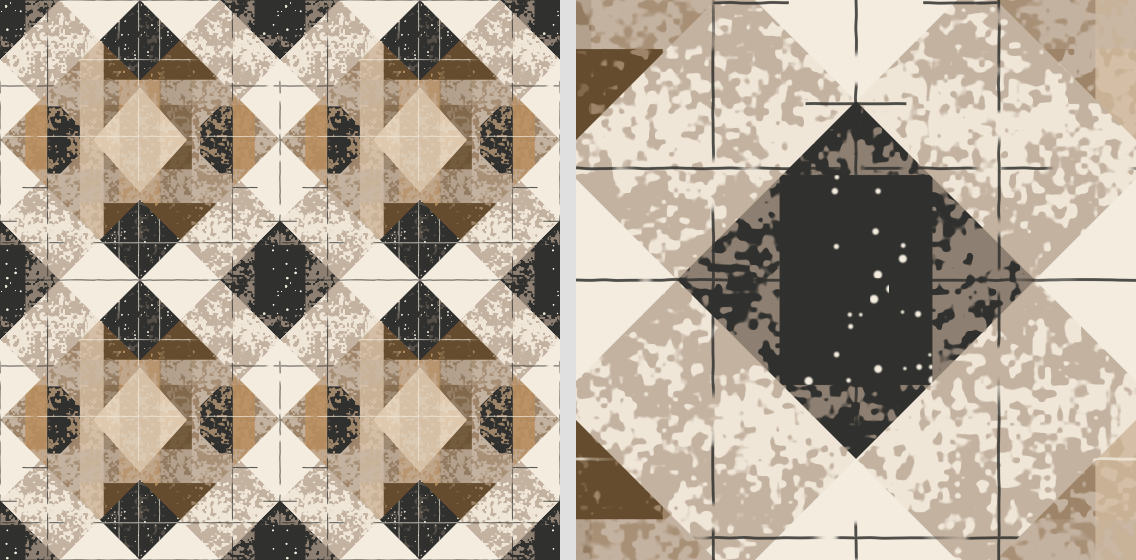
Left, the full canvas; right, a detail of the centre.
This pattern is drawn by a Shadertoy shader. Its source:

```glsl
const float REPEATS = 2.0;
const vec3 CREAM = vec3(0.955, 0.925, 0.87);
const vec3 TAUPE = vec3(0.77, 0.70, 0.63);
const vec3 SAND = vec3(0.86, 0.77, 0.66);
const vec3 TAN = vec3(0.62, 0.52, 0.41);
const vec3 OCHRE = vec3(0.72, 0.55, 0.36);
const vec3 BROWN = vec3(0.40, 0.30, 0.18);
const vec3 UMBER = vec3(0.48, 0.43, 0.38);
const vec3 COAL = vec3(0.19, 0.19, 0.18);

float hash(vec2 p) {
    vec3 h = fract(p.xyx * vec3(0.1031, 0.1030, 0.0973));
    h += dot(h, h.yzx + 33.33);
    return fract((h.x + h.y) * h.z);
}

// Value noise that wraps over one tile.
float noise(vec2 p, float cells) {
    p *= cells;
    vec2 i = floor(p), f = fract(p);
    f = f * f * (3.0 - 2.0 * f);
    vec2 a = mod(i, cells), b = mod(i + 1.0, cells);
    return mix(mix(hash(a), hash(vec2(b.x, a.y)), f.x),
               mix(hash(vec2(a.x, b.y)), hash(b), f.x), f.y);
}

float grain(vec2 p) {
    return 0.25 * noise(p, 22.0) + 0.4 * noise(p, 74.0) + 0.35 * noise(p, 140.0);
}

// Share of a worn surface that shows, for an amount from 0 to 1.
float worn(float g, float amount) {
    float level = mix(0.78, 0.22, amount);
    return smoothstep(level - 0.05, level + 0.05, g);
}

float fill(float d, float px) {
    return 1.0 - smoothstep(-px, px, d);
}

float band(float x, float lo, float hi, float px) {
    return fill(abs(x - 0.5 * (lo + hi)) - 0.5 * (hi - lo), px);
}

// Scattered round flecks, one chance per wrapped cell.
float flecks(vec2 p, float cells, float density) {
    vec2 id = mod(floor(p * cells), cells);
    vec2 jitter = vec2(hash(id + 7.0), hash(id + 19.0)) - 0.5;
    float radius = 0.1 + 0.22 * hash(id + 41.0);
    float d = length(fract(p * cells) - 0.5 - 0.35 * jitter) - radius;
    return fill(d, 0.12) * step(hash(id + 3.0), density);
}

// Thin broken rule at x = at, running along y.
float rule(vec2 p, float at, float gaps, float px) {
    float wobble = 0.0012 * (noise(vec2(at, p.y), 60.0) - 0.5);
    float d = abs(fract(p.x - at + 0.5 + wobble) - 0.5) - 0.0017;
    float run = noise(vec2(at + 0.37, p.y), 32.0);
    return fill(d, px) * smoothstep(gaps - 0.12, gaps + 0.12, run);
}

// Plaid of worn stripes inside the large diamond.
vec3 plaid(vec2 p, vec2 a, float g, float px) {
    vec3 col = mix(TAN, TAUPE, worn(g, 0.5));
    col = mix(col, OCHRE, 0.85 * (band(a.x, 0.33, 0.41, px) + band(a.x, -0.1, 0.075, px)));
    col = mix(col, BROWN, 0.5 * band(p.x, 0.57, 0.685, px));
    col = mix(col, BROWN, 0.4 * band(p.x, 0.37, 0.425, px));
    float dusk = band(p.y, 0.13, 0.285, px) + band(p.y, 0.725, 0.87, px);
    col = mix(col, BROWN, dusk * band(p.x, 0.37, 0.77, px) * worn(g, 0.82));
    col = mix(col, BROWN, 0.7 * band(p.y, 0.52, 0.605, px) * band(p.x, 0.57, 0.685, px));
    col = mix(col, SAND, 0.7 * band(p.x, 0.285, 0.37, px));
    float haze = band(p.y, 0.285, 0.375, px) + band(p.y, 0.605, 0.725, px);
    col = mix(col, TAUPE, haze * (0.25 + 0.4 * worn(g, 0.6)));
    // Worn coal gems at both sides, then the pale heart
    float gem = band(a.x, 0.215, 0.33, px) * fill(a.y - 0.12, px) * fill(0.165 - a.x + a.y, px);
    col = mix(col, COAL, gem * worn(g, p.x < 0.5 ? 0.66 : 0.55));
    float heart = fill(a.x + a.y * 0.894 - 0.168, px);
    vec3 pale = mix(SAND, CREAM, 0.12 + 0.25 * worn(g, 0.35));
    return mix(col, pale - 0.035 * band(a.x, -0.1, 0.072, px), heart);
}

void mainImage(out vec4 fragColor, in vec2 fragCoord) {
    vec2 uv = fragCoord / iResolution.xy;
    vec2 p = fract(REPEATS * vec2(uv.x, 1.0 - uv.y));
    float px = 0.7 * REPEATS / iResolution.y;
    vec2 a = abs(p - 0.5), corner = 0.5 - a;
    float s = a.x + a.y, d = a.x - a.y;
    float g = grain(p);

    // Speckled diamonds on the cream ground
    float wear = band(p.y, 0.11, 0.21, 0.04) + band(p.y, 0.78, 0.88, 0.04);
    float bare = worn(g, 0.36 + 0.24 * wear + 0.1 * fill(corner.x - 0.091, px));
    vec3 col = mix(CREAM, mix(TAUPE, CREAM, bare * 0.9), fill(abs(d) - 0.213, px));

    // Corner diamond with its coal panel
    vec3 frame = mix(mix(UMBER, TAUPE, 0.25), COAL, worn(g, 0.45 + 0.3 * fill(0.165 - corner.y, 0.02)));
    float panel = fill(corner.x - 0.091, px) * fill(corner.y - 0.125, px);
    frame = mix(frame, COAL, panel);
    float dust = flecks(p, 62.0, 0.2 - 1.4 * corner.x);
    frame = mix(frame, CREAM, panel * dust);
    col = mix(col, frame, fill(0.787 - s, px));

    // Large diamond with coal tips
    float tips = fill(d + 0.213, px);
    vec3 tipColor = mix(COAL, CREAM, 0.85 * flecks(p, 84.0, 0.22 * noise(p, 12.0)));
    tipColor = mix(tipColor, UMBER, 0.5 * worn(g, 0.2));
    float medallion = fill(s - 0.5, px);
    col = mix(col, mix(plaid(p, a, g, px), tipColor, tips), medallion);

    // Ink rules outside, chalk rules inside
    float ink = 0.0, chalk = 0.0;
    float inkX[3] = float[3](0.0, 0.17, 0.83);
    float inkY[3] = float[3](0.0, 0.307, 0.867);
    float chalkX[3] = float[3](0.425, 0.495, 0.57);
    float chalkY[3] = float[3](0.213, 0.487, 0.867);
    for (int i = 0; i < 3; i++) {
        ink = max(ink, rule(p, inkX[i], 0.32, px));
        ink = max(ink, rule(p.yx, inkY[i], i == 0 ? 0.05 : 0.3, px) * (1.0 - medallion));
        chalk = max(chalk, rule(p, chalkX[i], 0.3, px) * (i == 1 ? 1.0 : tips));
        chalk = max(chalk, rule(p.yx, chalkY[i], 0.25, px));
    }
    ink = max(ink, rule(p.yx, 0.67, -0.2, px) * band(a.x, 0.33, 0.42, px));
    ink = max(ink, rule(p.yx, 0.79, -0.2, px) * fill(corner.x - 0.06, px));
    col = mix(col, COAL, 0.85 * ink);
    col = mix(col, CREAM, 0.75 * chalk * medallion);
    fragColor = vec4(col, 1.0);
}
```
